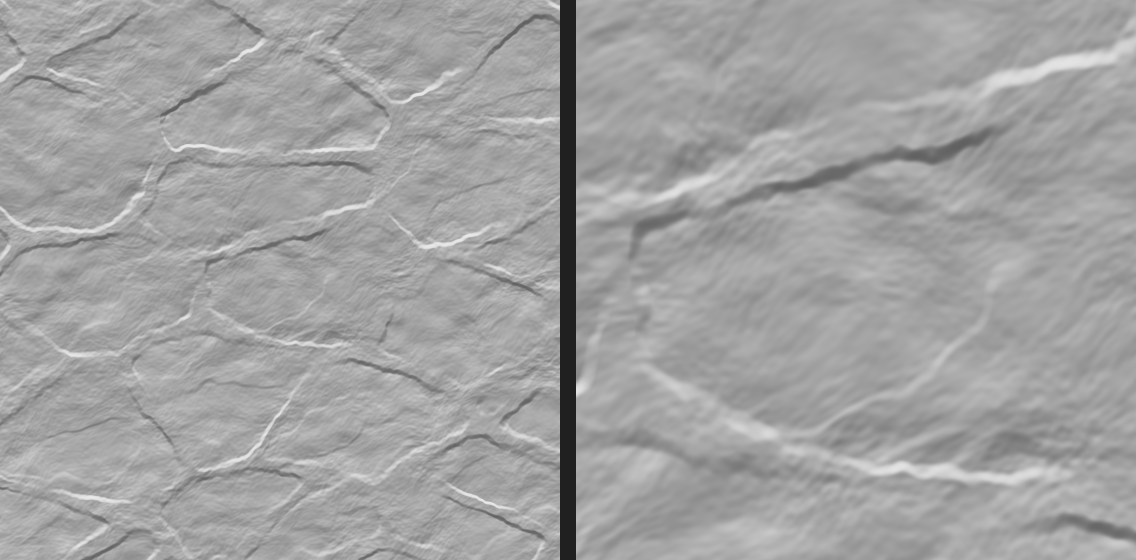
Left, the full canvas; right, a detail of the centre.
Give the GLSL for this texture map, as a Shadertoy shader.

```glsl
// Grey relief of irregular flagstones with sunken joints, lit from below.
#define STONE_A vec2(0.21, 0.17)    // lattice step along the rising joints
#define STONE_B vec2(0.24, -0.12)   // lattice step along the falling joints
#define JITTER 0.52                 // irregularity of the stones
#define SPLIT_SHARE 0.4             // share of stones broken in two
#define JOINT 0.007                 // half width of the joint floor
#define BEVEL 0.010                 // width of the stone edge
#define ROUNDING 0.02               // softness of the stone corners
#define ROUGHNESS 0.40              // height of the fine grain
#define CHIP_HEIGHT 0.22            // height of the shallow flakes
#define RELIEF 0.0095               // slope to light factor
#define CONTRAST 0.27
#define BASE_GREY 0.645

const vec2 LIGHT = vec2(-0.15, 0.99);

vec2 hash2(vec2 p) {
    p = vec2(dot(p, vec2(127.1, 311.7)), dot(p, vec2(269.5, 183.3)));
    return fract(sin(p) * 43758.545);
}

// Gradient noise, about -0.7 to 0.7
float noise(vec2 p) {
    vec2 i = floor(p), f = p - i;
    vec2 u = f * f * f * (f * (f * 6.0 - 15.0) + 10.0);
    vec2 e = vec2(0.0, 1.0);
    float a = dot(hash2(i) * 2.0 - 1.0, f);
    float b = dot(hash2(i + e.yx) * 2.0 - 1.0, f - e.yx);
    float c = dot(hash2(i + e.xy) * 2.0 - 1.0, f - e.xy);
    float d = dot(hash2(i + e.yy) * 2.0 - 1.0, f - e.yy);
    return mix(mix(a, b, u.x), mix(c, d, u.x), u.y);
}

float fbm(vec2 p) {
    float sum = 0.0, amp = 1.0;
    for (int i = 0; i < 4; i++) {
        sum += amp * noise(p);
        p = mat2(0.88, 0.48, -0.48, 0.88) * p * 2.05 + 7.3;
        amp *= 0.56;
    }
    return sum;
}

float smoothMin(float a, float b, float k) {
    float h = max(k - abs(a - b), 0.0) / k;
    return min(a, b) - h * h * k * 0.25;
}

vec2 site(vec2 cell) {
    return cell + 0.5 + JITTER * (hash2(cell) - 0.5);
}

// x: distance to the stone border, yz: stone seed
vec3 stone(vec2 p) {
    mat2 toCanvas = mat2(STONE_A, STONE_B);
    mat2 toLattice = inverse(toCanvas);
    vec2 uv = toLattice * p, base = floor(uv);

    // Nearest site in the skewed lattice
    vec2 home = base, toHome = vec2(9.0);
    for (int j = -2; j <= 2; j++)
    for (int i = -2; i <= 2; i++) {
        vec2 cell = base + vec2(i, j), r = site(cell) - uv;
        if (dot(r, r) < dot(toHome, toHome)) { home = cell; toHome = r; }
    }

    // Rounded distance to the borders, measured on the canvas
    float d = 1.0;
    for (int j = -2; j <= 2; j++)
    for (int i = -2; i <= 2; i++) {
        vec2 cell = home + vec2(i, j);
        if (i == 0 && j == 0) continue;
        vec2 r = site(cell) - uv, n = normalize(r - toHome);
        d = smoothMin(d, dot(0.5 * (r + toHome), n) / length(n * toLattice), ROUNDING);
    }

    // Break some stones along one of the joint directions
    vec2 seed = hash2(home + 31.7), pick = hash2(home + 83.1);
    if (pick.x < SPLIT_SHARE) {
        vec2 along = pick.y < 0.5 ? STONE_A : STONE_B;
        vec2 n = normalize(vec2(-along.y, along.x));
        float s = dot(toCanvas * toHome, n) + 0.12 * (seed.x - 0.5);
        d = smoothMin(d, abs(s), ROUNDING);
        seed = fract(seed + step(0.0, s) * 0.37);
    }
    return vec3(d, seed);
}

// x: surface height, y: grey shift of the stone
vec2 surface(vec2 p) {
    // Wavering joints with crumbled edges
    vec2 q = p + 0.036 * vec2(noise(p * 5.0), noise(p * 5.0 + 40.0))
               + 0.010 * vec2(noise(p * 17.0 + 9.0), noise(p * 17.0 + 60.0));
    vec3 s = stone(q);
    float d = s.x + 0.006 * noise(p * 44.0) + 0.003 * noise(p * 100.0 + 5.0);

    // Each side of a joint rises by its own amount and fades out in places
    float gap = max(JOINT + 0.014 * noise(p * 7.0 + 20.0), 0.002);
    float fade = noise(p * 5.5 + s.yz * 57.0) + 0.35 * noise(p * 21.0 + s.zy * 31.0);
    float rise = mix(0.04, 1.3, smoothstep(-0.25, 0.5, fade));
    float bevel = BEVEL * (1.0 + 0.9 * noise(p * 9.0 + 70.0));
    float top = smoothstep(gap, gap + bevel, d);

    // Patchy slanted grain and flakes, rougher beside the joints
    vec2 g = mat2(0.91, -0.42, 0.42, 0.91) * p;
    g += 0.025 * vec2(noise(p * 11.0 + 30.0), noise(p * 11.0 + 90.0));
    float patches = 1.0 + 1.1 * noise(p * 8.0 + 50.0);
    float rough = ROUGHNESS * (patches + 0.6 * (1.0 - smoothstep(0.01, 0.05, d)));
    float grain = rough * fbm(g * vec2(13.0, 20.0) + 3.0);
    float flakes = noise(g * vec2(5.0, 9.0) + 15.0) + 0.15 * noise(p * 30.0);
    float chips = CHIP_HEIGHT * smoothstep(-0.04, 0.04, flakes);
    return vec2(rise * top + grain + chips, 0.035 * (s.z - 0.5) * top);
}

void mainImage(out vec4 fragColor, in vec2 fragCoord) {
    vec2 p = fragCoord / iResolution.y + 2.3;
    const float reach = 0.0016;
    vec2 ahead = surface(p + LIGHT * reach), behind = surface(p - LIGHT * reach);
    float slope = (ahead.x - behind.x) / (2.0 * reach);
    float grey = BASE_GREY + CONTRAST * tanh(RELIEF * slope) + 0.5 * (ahead.y + behind.y);
    fragColor = vec4(vec3(grey), 1.0);
}
```
